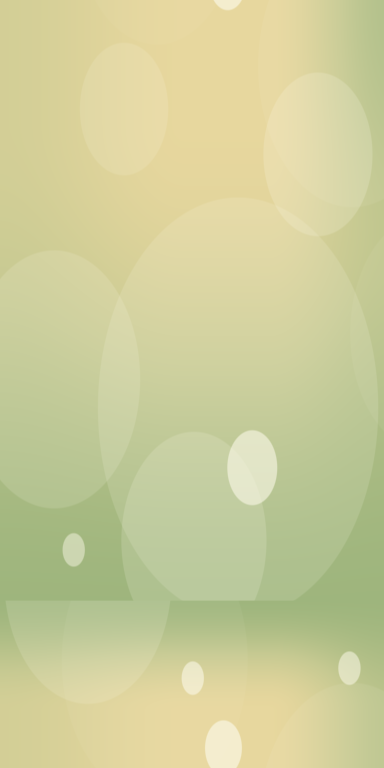
Give the GLSL for this background, as a Shadertoy shader.

```glsl
// Soft sage-to-cream backdrop in two stacked panels meeting at a hard seam.
// Each panel has a warmth gradient, with translucent oval bubbles blended
// over it and cut off at the seam.

const float SEAM = 0.218;         // height of the line between panels
const float OVAL_HEIGHT = 0.75;   // vertical radius relative to horizontal
const vec3 SAGE  = vec3(0.620, 0.710, 0.490);
const vec3 OLIVE = vec3(0.775, 0.788, 0.570);
const vec3 CREAM = vec3(0.905, 0.842, 0.618);
const vec3 BUBBLE_TINT = vec3(0.985, 0.975, 0.910);

// Bubbles: centre x, centre y, horizontal radius, opacity
const int UPPER_COUNT = 11;
const vec4 UPPER[UPPER_COUNT] = vec4[UPPER_COUNT](
    vec4(0.409, 1.098, 0.208, 0.04),
    vec4(0.917, 0.914, 0.245, 0.07),
    vec4(1.120, 0.566, 0.208, 0.06),
    vec4(0.323, 0.858, 0.115, 0.14),
    vec4(0.828, 0.799, 0.142, 0.20),
    vec4(0.620, 0.469, 0.365, 0.15),
    vec4(0.141, 0.506, 0.224, 0.15),
    vec4(0.505, 0.296, 0.189, 0.17),
    vec4(0.657, 0.391, 0.065, 0.60),
    vec4(0.192, 0.284, 0.029, 0.48),
    vec4(0.593, 1.022, 0.047, 0.65));

const int LOWER_COUNT = 6;
const vec4 LOWER[LOWER_COUNT] = vec4[LOWER_COUNT](
    vec4(0.229, 0.247, 0.218, 0.15),
    vec4(0.403, 0.140, 0.242, 0.05),
    vec4(0.917, -0.073, 0.245, 0.08),
    vec4(0.910, 0.130, 0.029, 0.55),
    vec4(0.502, 0.117, 0.029, 0.60),
    vec4(0.582, 0.026, 0.048, 0.65));

// Three-stop ramp from cool to warm
vec3 warmthRamp(float warmth) {
    vec3 cool = mix(SAGE, OLIVE, clamp(warmth * 2.0, 0.0, 1.0));
    return mix(cool, CREAM, clamp(warmth * 2.0 - 1.0, 0.0, 1.0));
}

// Warmth fades gently to the left and more steeply to the right
float sideFade(vec2 uv) {
    float left = mix(0.70, 1.0, smoothstep(0.0, 0.48, uv.x));
    float rightDepth = mix(0.45, 0.80, smoothstep(0.60, 1.0, uv.y));
    rightDepth = mix(0.65, rightDepth, step(SEAM, uv.y));
    return left * (1.0 - rightDepth * smoothstep(0.70, 1.02, uv.x));
}

// Opacity of one oval with a smooth rim
float bubble(vec2 uv, vec4 b) {
    float radius = length((uv - b.xy) / (b.z * vec2(1.0, OVAL_HEIGHT)));
    float rim = 0.8 / (b.z * iResolution.x);
    return b.w * (1.0 - smoothstep(1.0 - rim, 1.0 + rim, radius));
}

void mainImage(out vec4 fragColor, in vec2 fragCoord) {
    vec2 uv = fragCoord / iResolution.xy;
    float fade = sideFade(uv);

    // Panel gradients
    float upperWarmth = smoothstep(0.195, 0.84, uv.y);
    float lowerWarmth = 1.0 - smoothstep(0.075, SEAM + 0.005, uv.y);
    vec3 upper = warmthRamp(upperWarmth * fade);
    vec3 lower = warmthRamp(lowerWarmth * fade);

    // Translucent bubbles
    for (int i = 0; i < UPPER_COUNT; i++)
        upper = mix(upper, BUBBLE_TINT, bubble(uv, UPPER[i]));
    for (int i = 0; i < LOWER_COUNT; i++)
        lower = mix(lower, BUBBLE_TINT, bubble(uv, LOWER[i]));

    // Join the panels
    float pixel = 0.5 / iResolution.y;
    float isUpper = smoothstep(SEAM - pixel, SEAM + pixel, uv.y);
    fragColor = vec4(mix(lower, upper, isUpper), 1.0);
}
```
